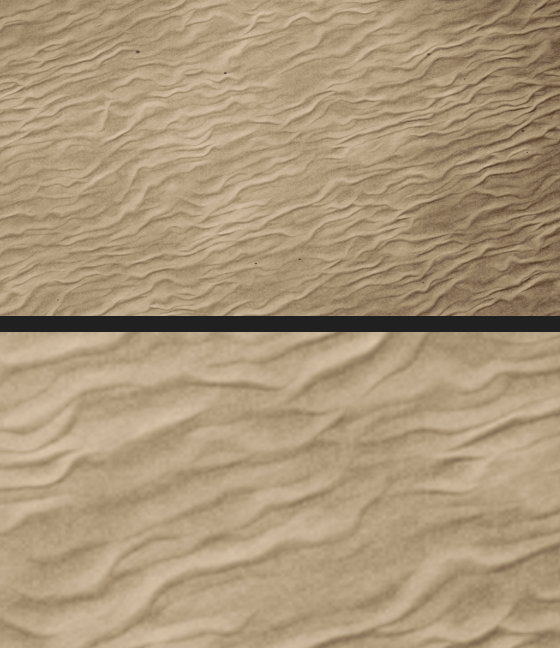
Top: the whole. Bottom: its middle third, enlarged.
This texture is drawn by a WebGL 1 fragment shader. Its source:

```glsl
precision highp float;

// Wind-rippled sand under low light from the upper left.
// Two warped ripple trains, each a soft bright rise ending in a crisp dark
// lee side, are merged, shaded by slope and covered with grain and specks.

uniform vec2 u_resolution;

const vec3 SAND_DARK = vec3(0.51, 0.42, 0.325);
const vec3 SAND_LIGHT = vec3(0.78, 0.70, 0.592);
const vec3 SPECK_COLOR = vec3(0.30, 0.24, 0.18);
const float MID_WARMTH = 0.018;     // blue removed from the middle tones
const float RIPPLE_ANGLE = 0.42;    // radians above horizontal
const float RIPPLE_FREQ = 19.0;     // crests per canvas height
const float WARP = 1.2;             // crest wander, in ripple spacings
const vec2 LIGHT_DIR = vec2(-0.42, 0.91);
const float LIGHT_STEP = 0.0045;
const float RELIEF = 0.80;
const float CREST_GLOW = 0.50;
const float GRAIN_SIZE = 0.0038;
const float GRAIN_AMOUNT = 0.36;
const float SPECK_COUNT = 12.0;

float hash(vec2 p) {
  return fract(sin(dot(p, vec2(127.1, 311.7))) * 43758.5453);
}

float noise(vec2 p) {
  vec2 i = floor(p);
  vec2 f = fract(p);
  f = f * f * (3.0 - 2.0 * f);
  return mix(mix(hash(i), hash(i + vec2(1.0, 0.0)), f.x),
             mix(hash(i + vec2(0.0, 1.0)), hash(i + vec2(1.0, 1.0)), f.x), f.y);
}

float fbm(vec2 p) {
  float sum = 0.0;
  float amp = 0.5;
  for (int i = 0; i < 4; i++) {
    sum += amp * noise(p);
    p = mat2(1.6, 1.2, -1.2, 1.6) * p + 7.3;
    amp *= 0.5;
  }
  return sum;
}

// Coordinates along the crests (x) and down across them (y)
vec2 rippleSpace(vec2 p, float angle) {
  float c = cos(angle);
  float s = sin(angle);
  return vec2(c * p.x + s * p.y, s * p.x - c * p.y);
}

// One ripple: long soft rise, then a short lee side
float rippleProfile(float phase) {
  float f = fract(phase);
  return smoothstep(0.0, 0.72, f) * (1.0 - smoothstep(0.66, 1.0, f));
}

float rippleTrain(vec2 p, float angle, float freq, float seed) {
  vec2 r = rippleSpace(p, angle);
  float wander = noise(r * vec2(3.5, 5.0) + seed) * 1.5
               + noise(r * vec2(11.0, 14.0) + seed * 2.0) * 0.85
               + noise(r * vec2(30.0, 34.0) + seed * 3.0) * 0.34;
  float patches = noise(r * vec2(9.0, 19.0) + seed * 4.0);
  float strength = mix(0.28, 1.0, smoothstep(0.1, 0.9, patches));
  return rippleProfile(r.y * freq + wander * WARP) * strength;
}

float sandHeight(vec2 p) {
  float mainTrain = rippleTrain(p, RIPPLE_ANGLE, RIPPLE_FREQ, 3.7);
  float crossTrain = rippleTrain(p, RIPPLE_ANGLE - 0.22, RIPPLE_FREQ * 1.25, 19.1);
  vec2 r = rippleSpace(p, RIPPLE_ANGLE);
  float wrinkles = fbm(r * vec2(24.0, 52.0)) * 0.48;
  return max(mainTrain, crossTrain * 0.9) + wrinkles;
}

// Coverage of sparse dark pebbles
float specks(vec2 p, float aspect) {
  float cover = 0.0;
  for (float i = 0.0; i < SPECK_COUNT; i++) {
    vec2 center = vec2(hash(vec2(i, 1.3)) * aspect, hash(vec2(i, 8.9)));
    float radius = mix(0.002, 0.005, pow(hash(vec2(i, 5.1)), 3.0));
    float d = length((p - center) * vec2(0.8, 1.1));
    cover = max(cover, 1.0 - smoothstep(radius * 0.5, radius * 1.5, d));
  }
  return cover;
}

void main() {
  vec2 uv = gl_FragCoord.xy / u_resolution;
  float aspect = u_resolution.x / u_resolution.y;
  vec2 p = gl_FragCoord.xy / u_resolution.y;

  // Broad light: bright upper middle, dim toward the right edge and corners
  float rightSide = smoothstep(0.52, 1.05, uv.x + 0.14 * (0.5 - uv.y));
  vec2 fromGlow = (uv - vec2(0.46, 0.80)) * vec2(2.6, 1.5);
  float tone = 0.57 + 0.22 * exp(-dot(fromGlow, fromGlow)) - 0.50 * rightSide;
  tone -= 0.26 * smoothstep(0.85, 1.15, uv.x * 0.6 + uv.y * 0.5);
  tone -= 0.14 * (1.0 - smoothstep(0.0, 0.45, length(uv - vec2(0.0, 1.0))));

  // Long shallow swells lying along the ripples
  vec2 swellSpace = rippleSpace(p, RIPPLE_ANGLE);
  tone += 0.34 * (fbm(swellSpace * vec2(2.5, 7.0) + 11.0) - 0.47);

  // Relief: slope along the light direction, and paler raised sand
  float height = sandHeight(p);
  float slope = height - sandHeight(p + LIGHT_DIR * LIGHT_STEP);
  float contrast = mix(0.85, 1.35, rightSide);
  tone += contrast * (slope * RELIEF + CREST_GLOW * (height - 0.62));

  // Grain, stronger on the shaded faces
  float grain = 0.65 * noise(p / GRAIN_SIZE) + 0.35 * noise(p / GRAIN_SIZE * 0.55 + 31.0) - 0.5;
  float shaded = 1.0 - smoothstep(0.35, 0.95, height);
  tone += grain * GRAIN_AMOUNT * mix(0.5, 1.0, shaded) * mix(0.85, 1.3, rightSide);

  tone = clamp(tone, -0.8, 1.25);
  vec3 color = mix(SAND_DARK, SAND_LIGHT, tone);
  color.b -= MID_WARMTH * max(0.0, 4.0 * tone * (1.0 - tone));
  color = mix(color, SPECK_COLOR, 0.8 * specks(p, aspect));
  gl_FragColor = vec4(color, 1.0);
}
```
